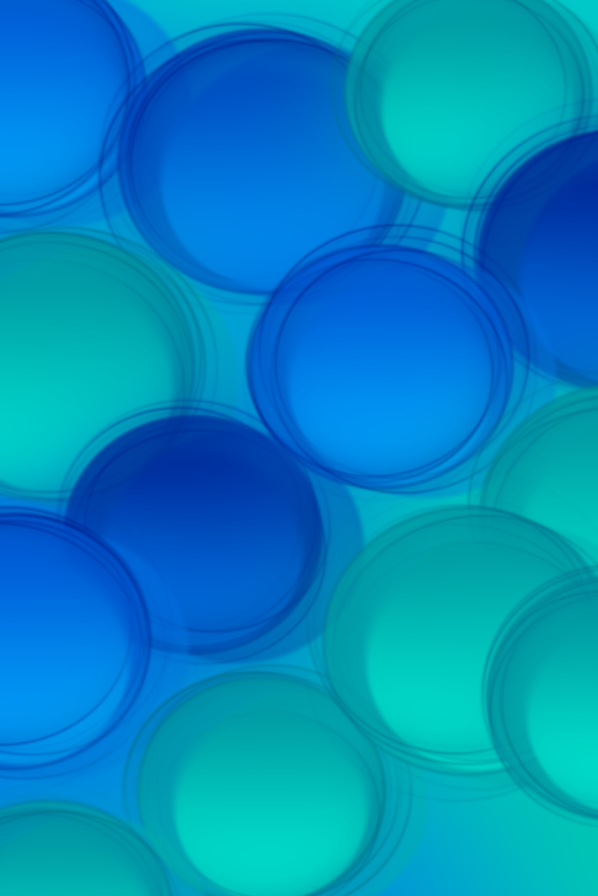
This background is drawn by a Shadertoy shader. Its source:

```glsl
// Out-of-focus translucent tubes seen end-on, in blue and teal light.
// A staggered, gently displaced lattice places the tubes; each is layered
// from a glow, a halo, a body, a graded core and a fan of thin rim arcs.

const float TAU = 6.2831853;
const int TUBES = 13;
const int COLUMNS = 4;
const int ARCS = 8;

float hash(vec2 p) {
    vec3 q = fract(vec3(p.xyx) * 0.1031);
    q += dot(q, q.yzx + 33.33);
    return fract((q.x + q.y) * q.z);
}

// Coverage of a shape from its signed distance.
float fill(float dist, float blur) {
    return 1.0 - smoothstep(-blur, blur, dist);
}

float ellipse(vec2 p, float radius, vec2 stretch) {
    return length(p / stretch) - radius;
}

vec3 backdrop(vec2 uv) {
    float warmth = smoothstep(0.1, 0.9, uv.x + 0.5 * (uv.y - 0.5));
    vec3 teal = mix(vec3(0.0, 0.79, 0.70), vec3(0.0, 0.80, 0.80), smoothstep(0.2, 1.1, uv.y));
    return mix(vec3(0.0, 0.48, 0.92), teal, warmth);
}

// Fine curved line, strongest around one hashed direction.
float rimArc(vec2 p, float radius, vec2 seed) {
    float spread = hash(seed);
    float angle = TAU * hash(seed + 7.3);
    float facing = TAU * hash(seed + 3.1);
    vec2 shift = radius * 0.20 * spread * vec2(cos(angle), sin(angle));
    vec2 stretch = vec2(1.06, 0.97) + 0.10 * (hash(seed + 1.7) - 0.5);
    vec2 q = (p - shift) / stretch;
    float len = length(q);
    float toward = dot(q / max(len, 1e-4), vec2(cos(facing), sin(facing)));
    float gate = 0.12 + 0.88 * pow(0.5 + 0.5 * toward, 2.5);
    float d = len - radius * mix(0.90, 1.06, hash(seed + 5.9));
    float line = exp(-d * d / 0.000012);
    float film = step(d, 0.0) * exp(d / 0.025) * 0.35;
    return gate * max(line, film);
}

vec3 addTube(vec3 col, vec2 p, float radius, vec3 shade, vec3 light, vec3 ink, vec2 seed) {
    vec2 stretch = vec2(1.05, 0.97);
    float bodyDist = ellipse(p, radius, stretch);

    // Spilled light and displaced outer halo
    col = mix(col, mix(shade, light, 0.5), 0.30 * exp(-max(bodyDist, 0.0) / 0.07));
    vec2 haloShift = radius * vec2(0.28 + 0.10 * hash(seed), -0.10);
    float haloDist = ellipse(p - haloShift, radius * 0.98, stretch);
    float haloEdge = exp(min(haloDist, 0.0) / 0.03);
    col = mix(col, mix(shade, light, 0.25), fill(haloDist, 0.007) * (0.36 + 0.20 * haloEdge));

    // Body, deeper toward its upper rim
    vec3 bodyColor = mix(shade, light, 0.30 * smoothstep(0.8, 1.8, 1.0 - p.y / radius));
    col = mix(col, bodyColor, 0.76 * fill(bodyDist, 0.005));

    // Bright far opening
    vec2 q = p - radius * vec2(0.08, -0.13);
    float coreDist = ellipse(q, radius * 0.82, vec2(1.0, 0.98));
    float glow = 1.0 - smoothstep(-0.5, 0.95, q.y / radius);
    float coreBlur = mix(0.006, 0.022, smoothstep(-0.3, 0.6, q.y / radius));
    col = mix(col, mix(shade, light, glow), 0.92 * fill(coreDist, coreBlur));

    // Overlapping rims
    float rim = exp(-bodyDist * bodyDist / 0.000015);
    col = mix(col, ink, 0.32 * rim);
    for (int k = 0; k < ARCS; k++) {
        col = mix(col, ink, 0.40 * rimArc(p, radius, seed + float(k) * 11.7));
    }
    return col;
}

void mainImage(out vec4 fragColor, in vec2 fragCoord) {
    vec2 uv = fragCoord / iResolution.x;
    vec3 col = backdrop(uv);

    for (int n = 0; n < TUBES; n++) {
        int column = n % COLUMNS;
        int row = n / COLUMNS;
        bool oddColumn = column % 2 == 1;
        float i = float(column), j = float(row);
        float odd = oddColumn ? 1.0 : 0.0;

        // Staggered lattice with smooth displacement
        float wave = sin(1.7 * j + 0.85 * i - 1.65);
        vec2 center = vec2(0.05 + 0.33 * i, 1.344 - 0.459 * j - odd * (0.195 + 0.11 * wave));
        center.x += 0.08 * cos(0.5 * TAU * j) * sin(1.2 * i - 0.4);
        float radius = 0.214 + 0.018 * sin(2.3 * i + 1.4 * j);

        // Even columns alternate in colour, odd ones turn from blue to teal
        int order = row + column / 2;
        bool isTeal = oddColumn ? order >= 2 : order % 2 == 1;
        float depth = odd * (0.3 + 0.7 * smoothstep(-1.0, 1.0, wave));
        vec3 blueShade = mix(vec3(0.0, 0.36, 0.84), vec3(0.0, 0.14, 0.58), depth);
        vec3 blueLight = mix(vec3(0.0, 0.60, 0.97), vec3(0.0, 0.38, 0.84), depth);
        vec3 shade = isTeal ? vec3(0.0, 0.61, 0.64) : blueShade;
        vec3 light = isTeal ? vec3(0.0, 0.87, 0.79) : blueLight;
        vec3 ink = isTeal ? vec3(0.0, 0.42, 0.54) : vec3(0.0, 0.10, 0.54);

        col = addTube(col, uv - center, radius, shade, light, ink, vec2(i, j) * 5.3 + 2.0);
    }
    fragColor = vec4(col, 1.0);
}
```
